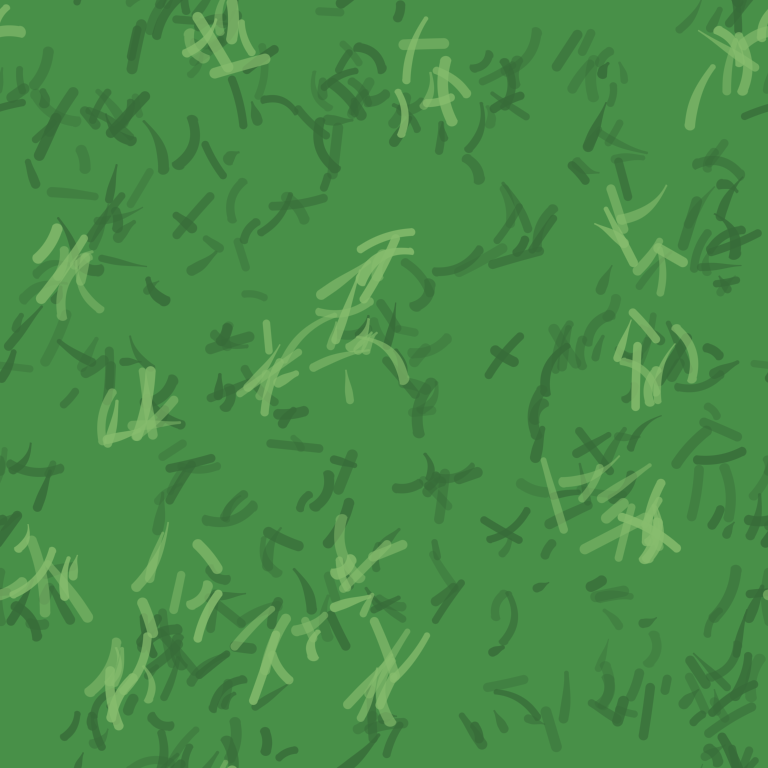
A Shadertoy shader for this texture:

```glsl
// Cartoon grass: scattered dark brush dabs and pale tufts of blades on flat green.

// Four random values from a cell and an index, without sine.
vec4 hash4(vec3 seed) {
    vec4 q = fract(seed.xyzx * vec4(0.1031, 0.1030, 0.0973, 0.1099));
    q += dot(q, q.wzxy + 33.33);
    return fract((q.xxyz + q.yzzw) * q.zywx);
}

// Signed distance to a round-ended stroke along x, bowed sideways and tapered.
float strokeDistance(vec2 p, float halfLength, float radius, float bow, float taper) {
    float t = clamp(p.x / halfLength, -1.0, 1.0);
    float slope = 2.0 * bow * t / halfLength;
    float across = (p.y - bow * (1.0 - t * t)) / sqrt(1.0 + slope * slope);
    float width = radius * (1.0 - taper * smoothstep(-0.6, 1.0, t));
    return length(vec2(p.x - t * halfLength, across)) - width;
}

// Paints one tiling layer of stroke clumps, placed on a jittered grid.
vec3 paintClumps(vec3 color, vec2 uv, float grid, int strokes, float keep, float seed,
                 vec2 spread, vec2 halfLengths, vec2 opacities, float lean, vec2 fan, vec3 ink) {
    float pixel = 1.0 / iResolution.y;
    vec2 home = floor(uv * grid);
    for (int y = -1; y <= 1; y++)
    for (int x = -1; x <= 1; x++) {
        vec2 cell = home + vec2(x, y);
        vec2 id = mod(cell, grid);
        vec4 clump = hash4(vec3(id, seed));
        if (clump.w > keep) continue;
        vec2 center = (cell + 0.15 + 0.7 * clump.xy) / grid;
        float reach = mix(spread.x, spread.y, clump.z);

        for (int i = 0; i < strokes; i++) {
            vec4 place = hash4(vec3(id + 17.0, seed + float(i) + 1.0));
            vec4 form = hash4(vec3(id + 43.0, seed + float(i) + 1.0));
            vec2 p = uv - center - (place.xy * 2.0 - 1.0) * reach;

            // Angles gather around the lean, with a few strays.
            float turn = place.z * 2.0 - 1.0;
            float angle = lean + turn * (fan.x + fan.y * abs(turn));
            vec2 along = vec2(cos(angle), sin(angle));
            p = vec2(dot(p, along), dot(p, vec2(-along.y, along.x)));

            float halfLength = mix(halfLengths.x, halfLengths.y, place.w);
            float curl = form.x * 2.0 - 1.0;
            float bow = 0.38 * curl * abs(curl) * halfLength;
            float taper = 0.85 * smoothstep(0.45, 1.0, form.y);
            float radius = mix(0.0047, 0.0072, form.z);
            float d = strokeDistance(p, halfLength, radius, bow, taper);
            float cover = 1.0 - smoothstep(-0.75 * pixel, 0.75 * pixel, d);
            color = mix(color, ink, cover * mix(opacities.x, opacities.y, form.w));
        }
    }
    return color;
}

void mainImage(out vec4 fragColor, in vec2 fragCoord) {
    vec2 uv = fragCoord / iResolution.y;
    vec3 color = vec3(0.283, 0.565, 0.283);

    // Short dark dabs, spread widely.
    color = paintClumps(color, uv, 7.0, 8, 1.0, 3.0, vec2(0.045, 0.08), vec2(0.007, 0.034),
                        vec2(0.35, 0.85), 1.05, vec2(0.6, 0.97), vec3(0.215, 0.42, 0.22));

    // Longer pale blades, in separate upright tufts.
    color = paintClumps(color, uv, 5.0, 7, 0.8, 61.0, vec2(0.035, 0.055), vec2(0.012, 0.048),
                        vec2(0.5, 0.85), 1.28, vec2(0.45, 0.9), vec3(0.53, 0.74, 0.43));

    fragColor = vec4(color, 1.0);
}
```
